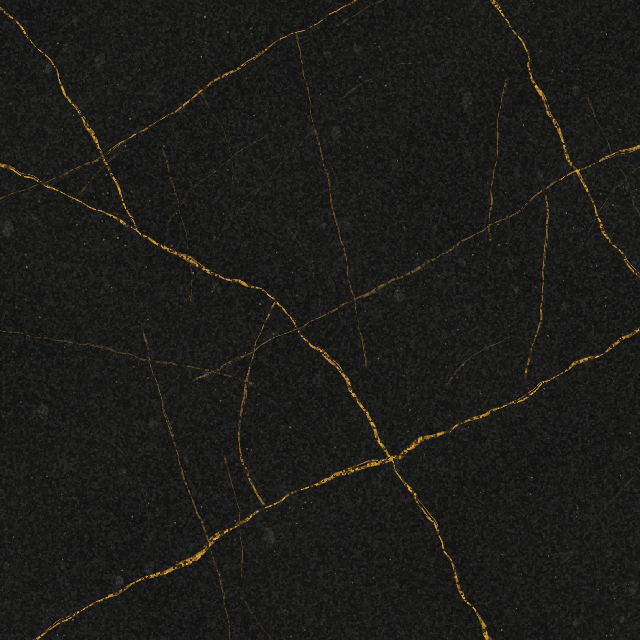
Give the GLSL for this texture, as a three.js fragment shader.

```glsl
// Black granite with fine grey grain, pale chips and branching, glittering gold veins.
varying vec2 vUv;

float hash(vec2 p) {
  vec3 q = fract(p.xyx * vec3(0.1031, 0.1030, 0.0973));
  q += dot(q, q.yzx + 33.33);
  return fract((q.x + q.y) * q.z);
}

// Cellular noise: distance to the nearest point, and that point's random id.
vec2 cells(vec2 p) {
  vec2 base = floor(p), nearest = vec2(9.0, 0.0);
  for (int j = -1; j <= 1; j++) {
    for (int i = -1; i <= 1; i++) {
      vec2 c = base + vec2(float(i), float(j));
      vec2 point = c + 0.15 + 0.7 * vec2(hash(c + 17.3), hash(c + 71.9));
      float d = length(p - point);
      if (d < nearest.x) nearest = vec2(d, hash(c + 131.7));
    }
  }
  return nearest;
}

// Layered, rotated sines that make the veins crooked.
vec2 wander(vec2 p) {
  vec2 offset = vec2(0.0);
  float amp = 0.011, freq = 10.0;
  for (int i = 0; i < 5; i++) {
    p = mat2(0.78, 0.63, -0.63, 0.78) * p + 0.37;
    offset += amp * sin(freq * p.yx + 1.6 * sin(freq * 0.63 * p));
    amp *= 0.54;
    freq *= 2.07;
  }
  return offset;
}

// Coverage of a bowed vein from a to b that now and then splits in two strands.
float vein(vec2 p, vec2 a, vec2 b, float bow, float width) {
  float len = length(b - a);
  vec2 dir = (b - a) / len;
  float along = dot(p - a, dir), t = along / len;
  float side = dot(p - a, vec2(-dir.y, dir.x)) - bow * 4.0 * t * (1.0 - t);
  float split = 3.5 * width * max(0.0, sin(along * 23.0 + a.y * 9.0) - 0.45);
  float swell = 0.85 + 0.35 * sin(along * 47.0 + 2.0 * sin(along * 31.0));
  float w = width * swell;
  float strand = 1.0 - smoothstep(w * 0.5, w * 1.3 + 0.0005, abs(side));
  float twin = 1.0 - smoothstep(w * 0.2, w * 0.6 + 0.0005, abs(side - split));
  float ends = smoothstep(-0.004, 0.002, along) * (1.0 - smoothstep(-0.002, 0.004, along - len));
  return max(strand, 0.75 * twin) * ends;
}

float mainVeins(vec2 p) {
  float v = vein(p, vec2(-0.02, 0.74), vec2(0.78, -0.02), 0.14, 0.0024);
  v = max(v, vein(p, vec2(0.02, -0.02), vec2(1.02, 0.49), 0.005, 0.0026));
  v = max(v, vein(p, vec2(-0.02, 0.99), vec2(0.20, 0.655), 0.025, 0.0019));
  return max(v, vein(p, vec2(0.76, 1.02), vec2(1.02, 0.53), 0.0, 0.0020));
}

float sideVeins(vec2 p) {
  float v = 0.85 * vein(p, vec2(0.58, 1.02), vec2(0.163, 0.765), 0.0, 0.0014);
  v = max(v, 0.4 * vein(p, vec2(0.163, 0.765), vec2(-0.02, 0.67), 0.0, 0.0012));
  v = max(v, 0.9 * vein(p, vec2(1.02, 0.775), vec2(0.88, 0.715), 0.0, 0.0018));
  v = max(v, 0.5 * vein(p, vec2(0.88, 0.715), vec2(0.30, 0.41), 0.01, 0.0012));
  v = max(v, 0.7 * vein(p, vec2(0.42, 0.52), vec2(0.42, 0.205), -0.045, 0.0014));
  v = max(v, 0.7 * vein(p, vec2(0.86, 0.69), vec2(0.815, 0.414), 0.01, 0.0014));
  v = max(v, 0.5 * vein(p, vec2(0.79, 0.87), vec2(0.76, 0.625), 0.0, 0.0012));
  v = max(v, 0.45 * vein(p, vec2(0.22, 0.49), vec2(0.36, -0.02), 0.01, 0.0012));
  v = max(v, 0.35 * vein(p, vec2(-0.02, 0.475), vec2(0.39, 0.40), 0.02, 0.0011));
  return max(v, 0.4 * vein(p, vec2(0.47, 0.954), vec2(0.57, 0.42), 0.0, 0.0011));
}

// Faint hairlines: shallow rising ones alternate with steep falling ones.
float hairlines(vec2 p) {
  float v = 0.0;
  for (int i = 0; i < 16; i++) {
    float n = float(i);
    vec2 start = vec2(hash(vec2(n, 3.7)), hash(vec2(n, 9.2)));
    float angle = mix(0.6, -1.3, mod(n, 2.0)) + 0.5 * (hash(vec2(n, 5.1)) - 0.5);
    vec2 end = start + (0.12 + 0.2 * hash(vec2(n, 6.4))) * vec2(cos(angle), sin(angle));
    float strength = 0.12 + 0.22 * hash(vec2(n, 8.8));
    v = max(v, strength * vein(p, start, end, 0.01, 0.001));
  }
  return v;
}

void main() {
  vec2 bend = wander(vUv);

  // Stone grain
  float grain = 0.6 * cells(vUv * 250.0).y + 0.4 * cells(vUv * 430.0 + 40.0).y;
  float stone = 0.066 + 0.105 * pow(grain, 1.6);
  stone += 0.004 * sin(vUv.x * 13.0 + 2.0 * sin(vUv.y * 11.0));

  // Soft grey chips and small bright specks
  vec2 chip = cells((vUv + 0.35 * bend) * vec2(23.0, 16.0));
  float chipSize = 0.08 + 0.17 * fract(chip.y * 57.0);
  float chipMask = step(0.84, chip.y) * (1.0 - smoothstep(chipSize * 0.6, chipSize, chip.x));
  stone += chipMask * (0.02 + 0.05 * fract(chip.y * 91.0)) * (0.6 + 0.6 * grain);
  vec2 speck = cells(vUv * 85.0 + 11.0);
  float speckSize = 0.07 + 0.12 * fract(speck.y * 83.0);
  float speckMask = step(0.88, speck.y) * (1.0 - smoothstep(speckSize * 0.4, speckSize, speck.x));
  stone += speckMask * (0.05 + 0.28 * pow(fract(speck.y * 191.0), 3.0));

  // Gold flakes fill the veins, leaving dark gaps
  float flake = cells(vUv * 300.0 + 90.0).y;
  vec3 gold = mix(vec3(0.34, 0.23, 0.07), vec3(0.86, 0.64, 0.22), flake);
  float veins = max(mainVeins(vUv + bend), sideVeins(vUv + 0.6 * bend));
  veins = max(veins, hairlines(vUv + 0.6 * bend));
  veins *= 0.35 + 0.65 * smoothstep(0.1, 0.5, flake);

  gl_FragColor = vec4(mix(stone * vec3(1.0, 1.0, 0.98), gold, veins), 1.0);
}
```
